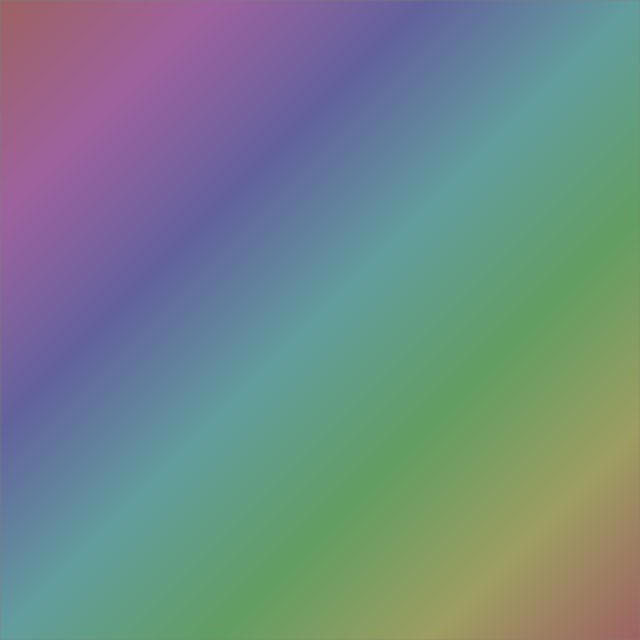
Give the GLSL for this background, as a WebGL 2 fragment shader.

```glsl
#version 300 es
precision highp float;
// A muted rainbow laid diagonally from the top left corner to the bottom right.
// The hue runs once round the colour wheel along the diagonal, is softened
// towards mid grey, and fades slightly more at the rim of the canvas.

uniform vec2 u_resolution;
out vec4 outColor;

// Fully saturated colour of a hue given in turns
vec3 hueToRgb(float hue) {
    vec3 wheel = abs(fract(hue + vec3(0.0, 2.0, 1.0) / 3.0) * 6.0 - 3.0);
    return clamp(wheel - 1.0, 0.0, 1.0);
}

void main() {
    vec2 uv = gl_FragCoord.xy / u_resolution;

    // Red at top left, then magenta, blue, cyan, green, yellow and red again
    float diagonal = 0.5 * (uv.x + 1.0 - uv.y);
    vec3 rainbow = hueToRgb(1.0 - diagonal);

    // Thin, faint grey rim
    vec2 toEdge = min(uv, 1.0 - uv);
    float rim = 1.0 - smoothstep(0.0, 0.004, min(toEdge.x, toEdge.y));

    float saturation = 0.235 * (1.0 - 0.3 * rim);
    outColor = vec4(mix(vec3(0.5), rainbow, saturation), 1.0);
}
```
